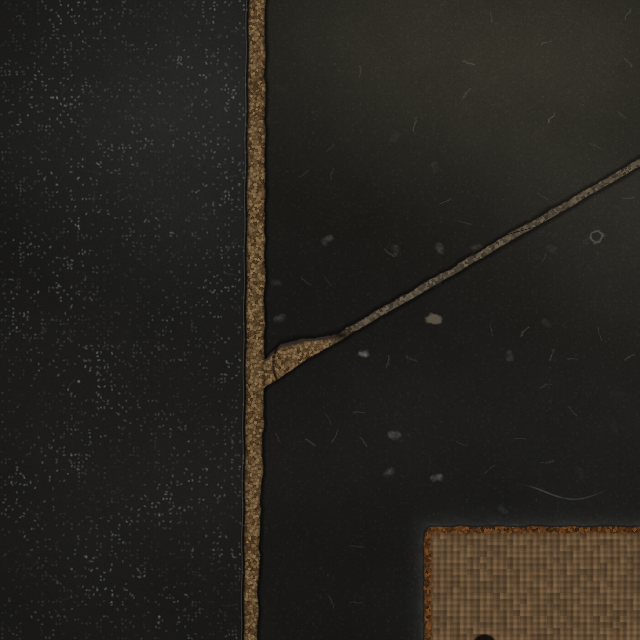
A Shadertoy shader for this texture:

```glsl
// Dark worn stone slabs with a sandy joint, a diagonal crack and a woven mat corner.

float hash(vec2 p) {
    vec3 q = fract(p.xyx * 0.1031);
    q += dot(q, q.yzx + 33.33);
    return fract((q.x + q.y) * q.z);
}

vec2 hash2(vec2 p) { return vec2(hash(p), hash(p + 71.7)); }

// Layered rotated sines, roughly -1 to 1
float waves(vec2 p) {
    float sum = 0.0, amp = 0.5;
    for (int i = 0; i < 5; i++) {
        sum += amp * sin(p.x + 1.3 * sin(p.y)) * cos(p.y * 0.9 + 0.7);
        p = mat2(1.5, 1.1, -1.1, 1.5) * p + 2.3;
        amp *= 0.62;
    }
    return sum;
}

// Cellular noise: distance to the nearest seed and that seed's random value
vec2 cells(vec2 p) {
    vec2 best = vec2(9.0, 0.0);
    for (int y = -1; y <= 1; y++)
    for (int x = -1; x <= 1; x++) {
        vec2 id = floor(p) + vec2(x, y);
        float d = length(id + hash2(id) - p);
        if (d < best.x) best = vec2(d, hash(id + 19.3));
    }
    return best;
}

// One randomly turned streak in some of the cells
float flecks(vec2 p, float keep, float len, float width, float soft) {
    vec2 id = floor(p), r = hash2(id + 5.0);
    float angle = 6.283 * hash(id + 31.0);
    vec2 dir = vec2(cos(angle), sin(angle));
    vec2 q = fract(p) - mix(vec2(0.3), vec2(0.7), r);
    q -= dir * clamp(dot(q, dir), -len, len);
    float shape = 1.0 - smoothstep(width - soft, width + soft, length(q));
    return shape * step(hash(id + 47.0), keep) * (0.35 + 0.65 * r.x);
}

float blob(vec2 p, vec2 center, vec2 size) {
    p = (p - center) / size;
    return exp(-dot(p, p));
}

vec3 slabs(vec2 uv, float px) {
    float left = step(uv.x, 0.395);
    float cloud = waves(uv * 9.0);
    vec3 col = vec3(0.092, 0.090, 0.083);
    // Broad reflected light
    vec3 leftGlow = vec3(0.062, 0.068, 0.064) * blob(uv, vec2(0.30, 0.84), vec2(0.25, 0.23))
                  + vec3(0.026) * blob(uv, vec2(0.22, 0.28), vec2(0.28, 0.22));
    vec3 rightGlow = vec3(0.108, 0.102, 0.074) * blob(uv, vec2(0.78, 0.94), vec2(0.39, 0.24))
                   + vec3(0.062, 0.060, 0.049) * blob(uv, vec2(1.06, 0.62), vec2(0.24, 0.18))
                   + vec3(0.025) * blob(uv, vec2(0.85, 0.32), vec2(0.35, 0.15));
    col += mix(rightGlow, leftGlow, left);
    col *= 1.0 + 0.09 * cloud + 0.10 * (hash(floor(uv * 512.0)) - 0.5);

    // Dense dust on the left, sparse on the right
    float patches = smoothstep(-0.5, 0.7, waves(uv * 23.0 + 4.0));
    float dust = flecks(uv * 175.0, 0.20, 0.12, 0.20, 175.0 * px)
               + flecks(uv * 95.0 + 7.0, 0.17, 0.10, 0.12, 95.0 * px);
    col += vec3(0.20, 0.21, 0.20) * dust * mix(0.13, 0.3 + 0.9 * patches, left);

    // Irregular chips and thin scratches
    vec2 bent = uv + 0.003 * vec2(waves(uv * 160.0), waves(uv * 150.0 + 9.0));
    float chipZone = (1.0 - left) * blob(uv, vec2(0.55, 0.32), vec2(0.28, 0.36));
    float chips = flecks(bent * 17.0, 0.24, 0.07, 0.08, 0.05);
    chips *= 0.55 + 0.45 * waves(uv * 240.0);
    col += vec3(0.38, 0.39, 0.36) * max(chips, 0.0) * chipZone;
    float scratches = flecks(bent * 24.0 + 3.0, 0.15, 0.22, 0.015, 24.0 * px);
    col += vec3(0.20, 0.20, 0.17) * scratches * mix(0.75, 0.3, left);

    // A pebble, a ring mark and a long curved scuff
    col = mix(col, vec3(0.40, 0.37, 0.31), 0.8 * smoothstep(1.2, 0.7, length((bent - vec2(0.678, 0.501)) / vec2(0.012, 0.009))));
    float ring = abs(length(bent - vec2(0.932, 0.630)) - 0.009);
    col += 0.14 * smoothstep(0.003, 0.0, ring);
    float scuff = abs(uv.y - 0.232 + 0.012 * sin(uv.x * 34.0 + 2.5));
    col += vec3(0.17, 0.17, 0.14) * smoothstep(0.0025, 0.0, scuff) * smoothstep(0.80, 0.86, uv.x) * patches;
    return col;
}

void mainImage(out vec4 fragColor, in vec2 fragCoord) {
    vec2 uv = fragCoord / iResolution.xy;
    float px = 1.0 / iResolution.y, x = uv.x, y = uv.y;
    vec3 col = slabs(uv, px);

    // Sand grains shared by the joint and the crack
    vec2 grain = cells(uv * 230.0);
    vec3 sand = mix(vec3(0.27, 0.19, 0.11), vec3(0.53, 0.43, 0.29), grain.y) * (1.12 - 0.4 * grain.x);

    // Diagonal crack opening into a wedge
    float rough = 0.0025 * waves(uv * 65.0);
    float lower = min(0.392 + 0.67 * (x - 0.41), 0.470 + 0.58 * (x - 0.534)) + 0.5 * rough;
    float wedgeTop = min(0.435 + x - 0.41, 0.463 + 0.18 * (x - 0.44));
    float upper = max(wedgeTop, 0.482 + 0.58 * (x - 0.534)) + 1.3 * rough;
    float crack = max(lower - y, y - upper) * 0.86;
    float right = step(0.40, x), thin = smoothstep(0.50, 0.56, x);
    col *= 1.0 - 0.5 * right * smoothstep(0.009, 0.0, crack);
    vec3 crackCol = mix(sand, vec3(0.34, 0.30, 0.24) * (0.65 + 0.55 * grain.y), thin);
    crackCol = mix(crackCol, vec3(0.20, 0.16, 0.15), (1.0 - thin) * smoothstep(0.008, 0.003, upper - y));
    crackCol *= 1.0 - 0.55 * blob(uv, vec2(0.535, 0.476), vec2(0.018, 0.009));
    float arc = abs(x - 0.427 - 9.0 * (y - 0.432) * (y - 0.432));
    crackCol *= 1.0 - 0.55 * smoothstep(0.003, 0.0005, arc);
    col = mix(col, crackCol, right * smoothstep(px, -px, crack));

    // Vertical joint with a straight left side and a ragged right side
    float leftEdge = 0.381 + 0.008 * y + 0.0006 * sin(y * 70.0);
    float rightEdge = mix(0.402, 0.414, smoothstep(0.0, 0.45, y)) + 0.003 * waves(vec2(3.0, y * 45.0));
    float joint = max(leftEdge - x, x - rightEdge);
    float sealed = step(x, 0.40) + right * step(0.0, crack);
    col *= 1.0 - 0.6 * sealed * smoothstep(0.008, 0.0, joint);
    col += vec3(0.13, 0.12, 0.11) * smoothstep(0.0018, 0.0, abs(x - leftEdge + 0.004));
    vec3 jointCol = sand * mix(0.72, 1.0, smoothstep(0.0, 0.005, -joint));
    col = mix(col, jointCol, smoothstep(px, -px, joint));

    // Woven mat with a frayed rim and a pale halo
    vec2 corner = vec2(0.663 - x, y - 0.177) + 0.0018 * vec2(waves(uv * 90.0), waves(uv * 110.0)) + 0.014;
    float mat = length(max(corner, 0.0)) + min(max(corner.x, corner.y), 0.0) - 0.014;
    col += vec3(0.13, 0.14, 0.14) * exp(-max(mat, 0.0) * 95.0) * (0.7 + 0.3 * waves(uv * 100.0));
    col *= 1.0 - 0.5 * smoothstep(0.004, 0.0, mat);
    vec2 thread = 0.5 + 0.5 * sin(6.283 * uv * vec2(96.0, 108.0) + 0.5 * waves(uv * 20.0));
    vec3 weave = vec3(0.39, 0.305, 0.21) * (0.74 + 0.26 * thread.x + 0.16 * thread.y);
    weave *= 0.88 + 0.24 * hash(floor(uv * vec2(96.0, 108.0)));
    vec3 rim = vec3(0.35, 0.215, 0.10) * (0.55 + 0.75 * grain.y);
    weave = mix(weave, rim, smoothstep(-0.014, -0.007, mat));
    float hole = length((uv - vec2(0.757, -0.004)) / vec2(0.017, 0.013));
    weave *= mix(0.2, 1.0, smoothstep(0.8, 1.15, hole));
    col = mix(col, weave, smoothstep(px, -px, mat));

    fragColor = vec4(clamp(col, 0.0, 1.0), 1.0);
}
```
